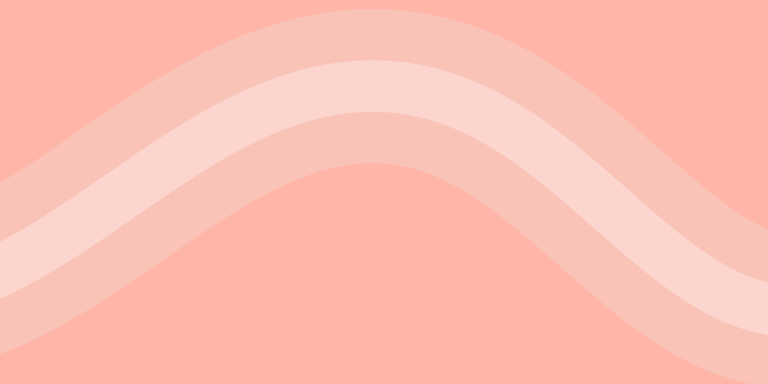
A Shadertoy shader for this background:

```glsl
const vec3 BACKGROUND = vec3(1.0, 0.71, 0.655);
const vec3 OUTER_BAND = vec3(0.976, 0.767, 0.718);
const vec3 INNER_BAND = vec3(0.988, 0.835, 0.808);

const float OUTER_HALF_WIDTH = 0.2005;
const float INNER_HALF_WIDTH = 0.067;
const int SEGMENTS = 40;

// Control points of the wave, in units of the canvas height
const vec2 LEFT_START   = vec2(0.0, 0.2956);
const vec2 LEFT_HANDLE  = vec2(0.3125, 0.4453);
const vec2 CREST_IN     = vec2(0.6016, 0.776);
const vec2 CREST        = vec2(0.9714, 0.776);
const vec2 CREST_OUT    = vec2(1.4245, 0.776);
const vec2 RIGHT_HANDLE = vec2(1.6615, 0.263);
const vec2 RIGHT_END    = vec2(2.0, 0.1953);

// The curve runs past both canvas sides so the band ends stay hidden
const float LEFT_OVERRUN = 0.25;
const float RIGHT_OVERRUN = 0.2;

vec2 cubicBezier(vec2 a, vec2 b, vec2 c, vec2 d, float t) {
    float s = 1.0 - t;
    return s * s * s * a + 3.0 * s * s * t * b + 3.0 * s * t * t * c + t * t * t * d;
}

float segmentDistance(vec2 p, vec2 a, vec2 b) {
    vec2 ap = p - a;
    vec2 ab = b - a;
    return length(ap - ab * clamp(dot(ap, ab) / dot(ab, ab), 0.0, 1.0));
}

// Distance to a Bezier curve, traced as short chords
float curveDistance(vec2 p, vec2 a, vec2 b, vec2 c, vec2 d, float tStart, float tEnd) {
    float nearest = 1e5;
    vec2 previous = cubicBezier(a, b, c, d, tStart);
    for (int i = 1; i <= SEGMENTS; i++) {
        float t = mix(tStart, tEnd, float(i) / float(SEGMENTS));
        vec2 current = cubicBezier(a, b, c, d, t);
        nearest = min(nearest, segmentDistance(p, previous, current));
        previous = current;
    }
    return nearest;
}

float bandMask(float dist, float halfWidth, float pixel) {
    return clamp(0.5 + (halfWidth - dist) / pixel, 0.0, 1.0);
}

void mainImage(out vec4 fragColor, in vec2 fragCoord) {
    vec2 p = fragCoord / iResolution.y;
    float pixel = 1.0 / iResolution.y;

    // Rising and falling halves meet at the crest
    float rising = curveDistance(p, LEFT_START, LEFT_HANDLE, CREST_IN, CREST, -LEFT_OVERRUN, 1.0);
    float falling = curveDistance(p, CREST, CREST_OUT, RIGHT_HANDLE, RIGHT_END, 0.0, 1.0 + RIGHT_OVERRUN);
    float dist = min(rising, falling);

    // Wide band with a lighter core
    vec3 color = mix(BACKGROUND, OUTER_BAND, bandMask(dist, OUTER_HALF_WIDTH, pixel));
    color = mix(color, INNER_BAND, bandMask(dist, INNER_HALF_WIDTH, pixel));
    fragColor = vec4(color, 1.0);
}
```
